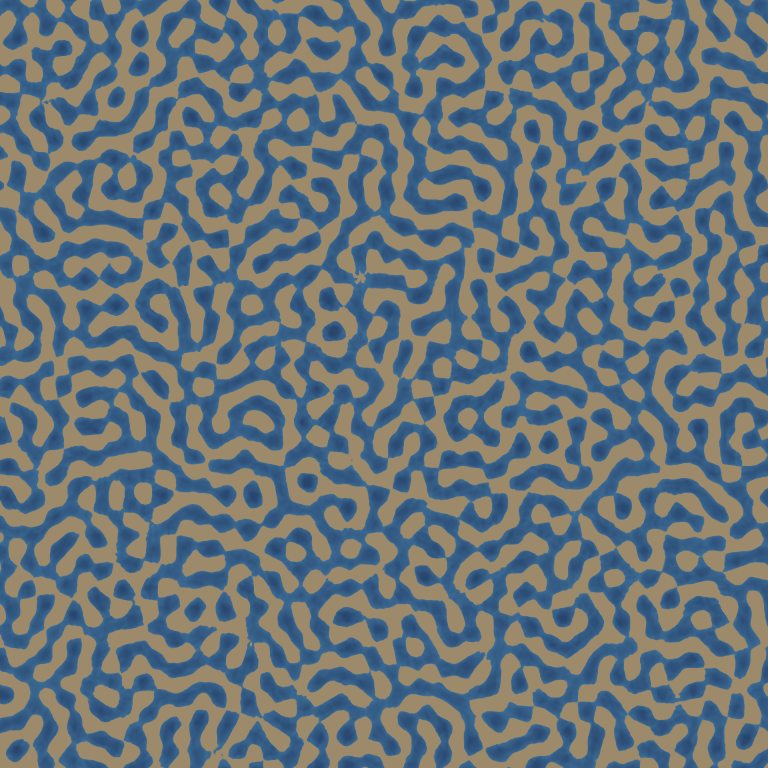
Give the GLSL for this pattern, as a Shadertoy shader.

```glsl
const vec3  SAND = vec3(0.61, 0.54, 0.42);
const vec3  SHALLOW_BLUE = vec3(0.24, 0.43, 0.59);
const vec3  DEEP_BLUE = vec3(0.155, 0.27, 0.43);
const float PERIODS = 28.5;          // stripe pairs across the canvas
const float PERIOD_SPREAD = 0.17;    // relative variation of the stripe width
const float SEED_CONTRAST = 1.6;     // saturation of the random field
const float PASS_CONTRAST = 2.0;     // saturation between the two passes
const float CHANNEL_BIAS = 0.35;     // keeps the channels connected
const float SAND_LEVEL = -0.1;       // field value at the sand border
const float DEEP_LEVEL = 1.25;       // depth at which the blue is darkest
const float EDGE_PIXELS = 0.75;      // half width of the smoothed border
const float RING_RADIUS = 0.61;      // inhibiting ring, in periods
const float RING_WEIGHT = 1.5;
const float PASS_GAIN = 1.6;         // filter response at the main period
const int   WAVES = 20;
const int   RING_TAPS = 8;
const float TAU = 6.2831853;

vec3 waves[WAVES];                   // xy: wave vector, z: phase

float hash(vec2 p) {
    return fract(sin(dot(p, vec2(127.1, 311.7))) * 43758.5453);
}

// Plane waves in all directions with nearly equal wavelength
void initWaves() {
    for (int i = 0; i < WAVES; i++) {
        float n = float(i);
        float angle = 0.5 * TAU * (n + hash(vec2(n, 1.0))) / float(WAVES);
        float stretch = 1.0 + PERIOD_SPREAD * (2.0 * hash(vec2(n, 2.0)) - 1.0);
        vec2 direction = vec2(cos(angle), sin(angle));
        waves[i] = vec3(TAU * stretch * direction, TAU * hash(vec2(n, 3.0)));
    }
}

vec2 ringOffset(int tap, float turn) {
    float angle = TAU * (float(tap) + turn) / float(RING_TAPS);
    return RING_RADIUS * vec2(cos(angle), sin(angle));
}

// Saturated random field; p is measured in periods
float seedField(vec2 p) {
    float sum = 0.0;
    for (int i = 0; i < WAVES; i++) {
        sum += cos(dot(waves[i].xy, p) + waves[i].z);
    }
    return tanh(SEED_CONTRAST * sum * sqrt(2.0 / float(WAVES)) - CHANNEL_BIAS);
}

float inhibit(float center, float ringSum) {
    return (center - RING_WEIGHT * ringSum / float(RING_TAPS)) / PASS_GAIN;
}

// First pass: local activation, ring inhibition, saturation
float stripeField(vec2 p) {
    float ringSum = 0.0;
    for (int i = 0; i < RING_TAPS; i++) {
        ringSum += seedField(p + ringOffset(i, 0.0));
    }
    return tanh(PASS_CONTRAST * inhibit(seedField(p), ringSum) - CHANNEL_BIAS);
}

// Second pass: evens out the stripe widths and rounds their ends
float labyrinth(vec2 p) {
    float ringSum = 0.0;
    for (int i = 0; i < RING_TAPS; i++) {
        ringSum += stripeField(p + ringOffset(i, 0.5));
    }
    return inhibit(stripeField(p), ringSum);
}

void mainImage(out vec4 fragColor, in vec2 fragCoord) {
    initWaves();
    float height = labyrinth(PERIODS * fragCoord / iResolution.y) - SAND_LEVEL;

    // Channels darken towards their middle
    vec3 water = mix(SHALLOW_BLUE, DEEP_BLUE, clamp(-height / DEEP_LEVEL, 0.0, 1.0));

    // Border distance in pixels gives an even smooth edge
    float slope = max(length(vec2(dFdx(height), dFdy(height))), 1e-4);
    float sandMask = smoothstep(-EDGE_PIXELS, EDGE_PIXELS, height / slope);

    fragColor = vec4(mix(water, SAND, sandMask), 1.0);
}
```
